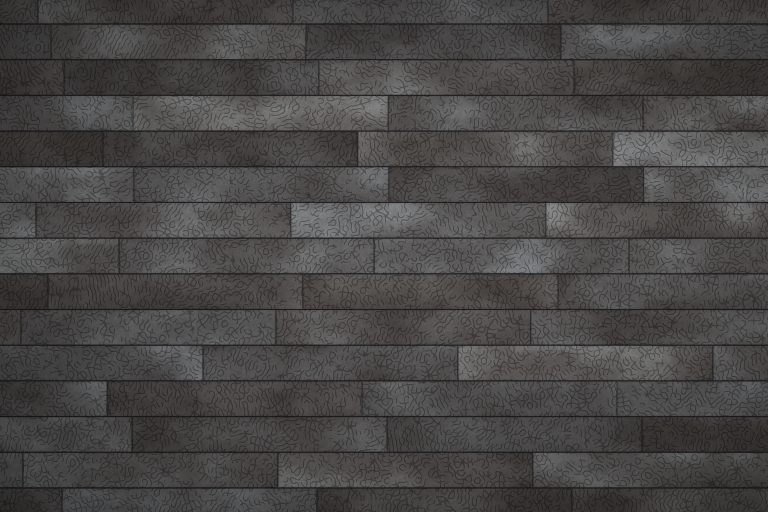
A WebGL 2 fragment shader for this texture:

```glsl
#version 300 es
precision highp float;

uniform vec2 u_resolution;
out vec4 fragColor;

// Layout, in units of the canvas height
const float ROW_HEIGHT = 0.0697;
const float FIRST_JOINT = 0.047;
const float PLANK_LENGTH = 0.498;
const float ROW_JOINT_HALF = 0.0012;
const float END_JOINT_HALF = 0.0010;
const int ROWS = 15;

// Shift of the end joints in each row, bottom to top, in plank lengths
const float SHIFT[ROWS] = float[ROWS](
    0.243, 0.090, 0.518, 0.420, 0.796, 0.082, 0.188, 0.467,
    0.141, 0.525, 0.404, 0.522, 0.251, 0.200, 0.149);

// Mean tone of each row, bottom to top
const float ROW_TONE[ROWS] = float[ROWS](
    0.38, 0.38, 0.42, 0.42, 0.45, 0.46, 0.36, 0.63,
    0.55, 0.50, 0.42, 0.48, 0.38, 0.36, 0.36);

// Embossed wiggles
const int WAVES = 7;
const float WAVE_LENGTH = 0.0150;
const float GROOVE_HALF = 0.0011;
const float GROOVE_DEPTH = 0.29;
const float RIM_LIGHT = 0.05;

// Colours and weathering
const vec3 DARK_STONE = vec3(0.232, 0.222, 0.218);
const vec3 MID_STONE = vec3(0.318, 0.312, 0.310);
const vec3 PALE_STONE = vec3(0.475, 0.483, 0.487);
const vec3 JOINT = vec3(0.095, 0.085, 0.095);
const vec3 WARM = vec3(1.03, 0.995, 0.965);
const vec3 COOL = vec3(0.985, 1.0, 1.02);
const float PLANK_VARIATION = 0.40;
const float STAIN_STRENGTH = 0.95;
const float GRAIN_STRENGTH = 0.09;
const vec2 LIGHT_CENTRE = vec2(0.57, 0.53);
const float LIGHT_FALLOFF = 0.95;

float hash(vec2 p) {
    vec3 q = fract(vec3(p.xyx) * 0.1031);
    q += dot(q, q.yzx + 33.33);
    return fract((q.x + q.y) * q.z);
}

float noise(vec2 p) {
    vec2 cell = floor(p), f = fract(p);
    f = f * f * (3.0 - 2.0 * f);
    float low = mix(hash(cell), hash(cell + vec2(1, 0)), f.x);
    float high = mix(hash(cell + vec2(0, 1)), hash(cell + vec2(1, 1)), f.x);
    return mix(low, high, f.y);
}

float fbm(vec2 p) {
    float sum = 0.0, weight = 0.5;
    for (int i = 0; i < 4; i++) {
        sum += weight * noise(p);
        p = p * 2.03 + 17.1;
        weight *= 0.5;
    }
    return sum / 0.9375;
}

// Signed distance to the zero lines of waves crossing at many angles
float wiggleDistance(vec2 p, vec2 plank) {
    float value = 0.0;
    vec2 slope = vec2(0.0);
    float k = 6.28319 / WAVE_LENGTH;
    for (int i = 0; i < WAVES; i++) {
        float n = float(i);
        float angle = n * 2.39996 + hash(plank + n * 7.3);
        float stretch = 0.9 + 0.2 * hash(plank + n * 3.1 + 40.0);
        vec2 direction = k * stretch * vec2(cos(angle), sin(angle));
        float phase = dot(direction, p) + 6.28319 * hash(plank + n * 5.7 + 90.0);
        value += cos(phase);
        slope -= direction * sin(phase);
    }
    return value / max(length(slope), k);
}

float lineMask(float dist, float halfWidth, float pixel) {
    return 1.0 - smoothstep(halfWidth - 0.6 * pixel, halfWidth + 0.6 * pixel, dist);
}

void main() {
    float pixel = 1.0 / u_resolution.y;
    vec2 p = gl_FragCoord.xy * pixel;

    // Plank index and position inside the plank
    float rowPos = (p.y - FIRST_JOINT) / ROW_HEIGHT + 1.0;
    int row = clamp(int(floor(rowPos)), 0, ROWS - 1);
    float along = p.x / PLANK_LENGTH - SHIFT[row] + 1.0;
    vec2 plank = vec2(floor(along), float(row)) + 11.0;
    vec2 local = vec2(fract(along), fract(rowPos));
    vec2 edge = min(local, 1.0 - local) * vec2(PLANK_LENGTH, ROW_HEIGHT);

    // Plank tone with cloudy stains, often changing near the ends
    vec2 stainSpace = p + plank * vec2(3.7, 1.9);
    float tone = ROW_TONE[row] + PLANK_VARIATION * (hash(plank) - 0.5);
    tone += STAIN_STRENGTH * (fbm(stainSpace * vec2(8.0, 13.0)) - 0.5);
    float endShade = smoothstep(0.13, 0.0, edge.x) * sign(local.x - 0.5);
    tone += 0.35 * endShade * (hash(plank + 23.0) - 0.5);
    tone = clamp(tone, 0.0, 1.0);
    vec3 color = mix(DARK_STONE, MID_STONE, smoothstep(0.0, 0.5, tone));
    color = mix(color, PALE_STONE, smoothstep(0.42, 1.0, tone));
    color *= mix(WARM, COOL, clamp(hash(plank + 57.0) * 0.6 + tone * 0.5, 0.0, 1.0));

    // Broken dark wiggles with a faint lit rim
    float wiggle = wiggleDistance(p, plank);
    float broken = smoothstep(0.28, 0.46, noise(stainSpace * 110.0));
    float groove = lineMask(abs(wiggle), GROOVE_HALF, pixel) * broken;
    color *= 1.0 - GROOVE_DEPTH * groove;
    color *= 1.0 + RIM_LIGHT * lineMask(abs(wiggle - 0.0026), GROOVE_HALF, pixel);
    color *= 1.0 + GRAIN_STRENGTH * (noise(p * 340.0) - 0.5);

    // Joints with softly shaded borders
    color *= 1.0 - 0.12 * exp(-min(edge.x, edge.y) / 0.0025);
    float endJoint = lineMask(edge.x, END_JOINT_HALF, pixel) * (0.5 + 0.5 * hash(plank + 71.0));
    float joint = max(lineMask(edge.y, ROW_JOINT_HALF, pixel), endJoint);
    color = mix(color, JOINT, joint * 0.85);

    // Light falling off from the middle
    vec2 fromLight = gl_FragCoord.xy / u_resolution - LIGHT_CENTRE;
    color *= 1.13 - LIGHT_FALLOFF * dot(fromLight, fromLight);

    fragColor = vec4(color, 1.0);
}
```
